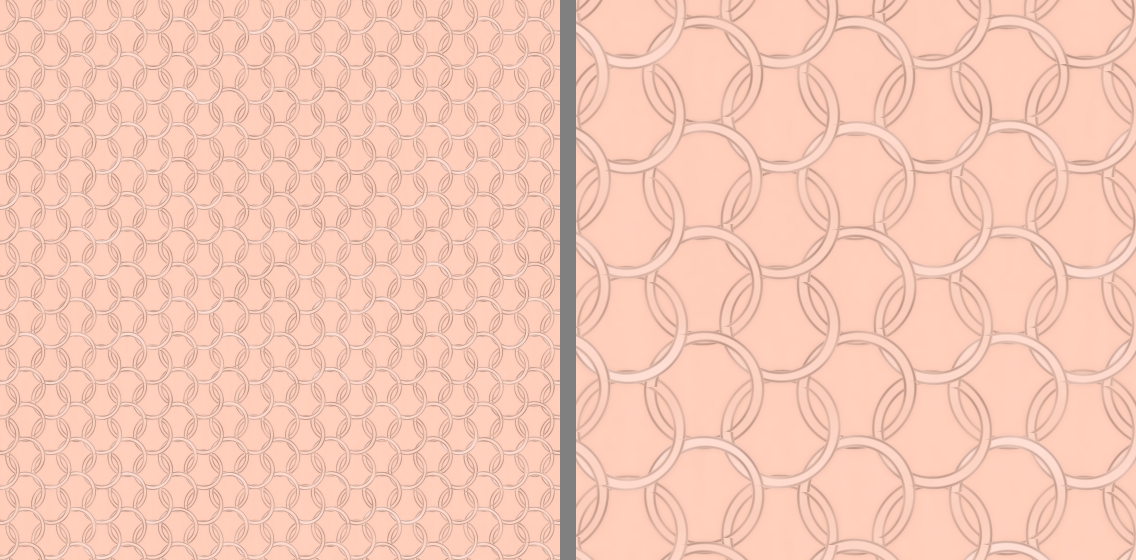
Left, the full canvas; right, a detail of the centre.
This pattern is drawn by a Shadertoy shader. Its source:

```glsl
const vec2 GRID = vec2(22.0, 16.0); // columns and rows of rings

float hash(vec2 p) {
    return fract(sin(dot(p, vec2(127.1, 311.7))) * 43758.5453);
}

// Value noise that wraps after a whole number of cells
float wrapNoise(vec2 uv, vec2 cells) {
    vec2 p = uv * cells, i = floor(p), f = fract(p);
    f = f * f * (3.0 - 2.0 * f);
    float a = hash(mod(i, cells));
    float b = hash(mod(i + vec2(1, 0), cells));
    float c = hash(mod(i + vec2(0, 1), cells));
    float d = hash(mod(i + vec2(1, 1), cells));
    return mix(mix(a, b, f.x), mix(c, d, f.x), f.y);
}

// Colour and coverage of one ring; band is the distance from its centre line
vec4 shadeRing(float band, float angle, float lift, vec2 id, float px) {
    float seed = hash(id + 3.7);
    float halfWidth = 0.0029 + 0.0003 * sin(angle * 2.0 + seed * 40.0);
    float cover = 1.0 - smoothstep(halfWidth + 0.0002, halfWidth + 0.0008 + px, band);

    float sheen = smoothstep(-0.8, 1.0, lift) * (0.4 + 0.6 * seed);
    vec3 fill = mix(vec3(0.985, 0.805, 0.73), vec3(1.0, 0.86, 0.81), sheen);
    float polish = step(0.9, hash(id + 9.1)) * smoothstep(-0.2, 0.8, lift);
    fill = mix(fill, vec3(1.0, 0.89, 0.86), 0.5 * polish);

    // Uneven ink along the rim
    float wear = 0.5 + 0.3 * sin(angle * 3.0 + seed * 50.0) + 0.2 * sin(angle * 7.0 + seed * 90.0);
    float rim = 1.0 - smoothstep(0.0001, 0.0010 + px * 0.6, abs(band - halfWidth));
    vec3 ink = mix(vec3(0.66, 0.50, 0.44), vec3(0.80, 0.63, 0.56), seed * 0.6);
    return vec4(mix(fill, ink, rim * (0.36 + 0.38 * wear)), cover);
}

void mainImage(out vec4 fragColor, in vec2 fragCoord) {
    vec2 uv = fragCoord / iResolution.xy;
    float px = 1.0 / iResolution.y;

    // Ground with faint upright brush marks
    float mottle = wrapNoise(uv, vec2(7, 5)) - 0.5;
    float fibre = wrapNoise(uv, vec2(150, 18)) - 0.5;
    vec3 color = vec3(1.01, 0.813, 0.735) + vec3(0.003, 0.008, 0.010) * (mottle + fibre);

    // Keep the two uppermost rings at this point
    vec4 top = vec4(0), under = vec4(0);
    float topHeight = -9.0, underHeight = -9.0, shadow = 0.0;
    float nearColumn = floor(uv.x * GRID.x + 0.5);
    for (int i = -1; i <= 1; i++) {
        float column = nearColumn + float(i);
        float odd = mod(column, 2.0);
        float rowShift = mix(0.575, 0.954, odd); // neighbouring columns are staggered
        float nearRow = floor(uv.y * GRID.y - rowShift + 0.5);
        for (int j = -1; j <= 1; j++) {
            vec2 cell = vec2(column, nearRow + float(j));
            vec2 id = mod(cell, GRID);
            vec2 jitter = vec2(hash(id), hash(id + 5.3)) - 0.5;
            vec2 d = uv - (cell + vec2(0.0, rowShift)) / GRID - 0.0012 * jitter;
            float angle = atan(d.y, d.x);
            float radius = 0.0320 + 0.0004 * sin(angle * 2.0 + 30.0 * jitter.x);
            float band = abs(length(d) - radius);

            // Even columns lean forward below, odd columns above; right sides pass over left ones
            float lift = (odd * 2.0 - 1.0) * d.y / 0.0320;
            float height = lift + 0.6 * d.x / 0.0320;
            vec4 ring = shadeRing(band, angle, lift, id, px);
            shadow = max(shadow, exp(-max(band - 0.003, 0.0) / 0.0014));
            if (ring.a > 0.0) {
                if (height > topHeight) {
                    under = top;
                    underHeight = topHeight;
                    top = ring;
                    topHeight = height;
                } else if (height > underHeight) {
                    under = ring;
                    underHeight = height;
                }
            }
        }
    }

    // Layers from back to front
    color *= 1.0 - 0.06 * shadow;
    color = mix(color, under.rgb * 0.96, under.a);
    color = mix(color, top.rgb, top.a);
    color += 0.006 * (wrapNoise(uv, vec2(230, 190)) - 0.5);
    fragColor = vec4(clamp(color, 0.0, 1.0), 1.0);
}
```
